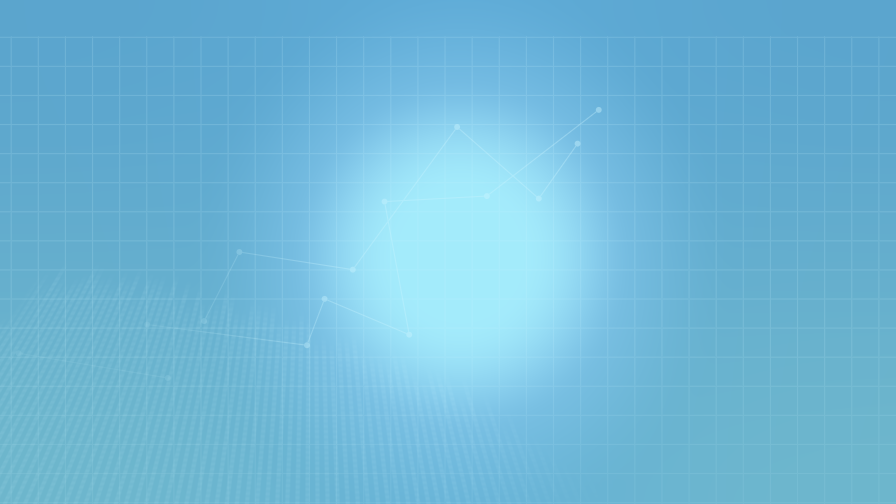
Give the GLSL for this background, as a Shadertoy shader.

```glsl
const vec3 SKY_TOP = vec3(0.355, 0.645, 0.805);
const vec3 SKY_BOTTOM = vec3(0.430, 0.715, 0.800);
const vec3 HAZE = vec3(0.380, 0.690, 0.870);
const vec3 HALO = vec3(0.520, 0.785, 0.925);
const vec3 CORE = vec3(0.640, 0.920, 0.985);
const vec3 INK = vec3(0.800, 0.960, 1.000);

const float DESIGN_ASPECT = 16.0 / 9.0;
const vec2 GLOW_CENTER = vec2(0.914, 0.490);
const vec2 GRID_ORIGIN = vec2(0.614, 0.926);
const vec2 GRID_CELL = vec2(0.0538, 0.0577);
const float GRID_WIDTH = 0.0022;
const float GRID_ALPHA = 0.16;
const vec2 FAN_APEX = vec2(0.620, 1.300);
const float FAN_STEP = 0.0154;
const float DASH_STEP = 0.0105;
const float FAN_ALPHA = 0.11;
const float LINK_WIDTH = 0.0022;
const float LINK_ALPHA = 0.34;
const float NODE_RADIUS = 0.0058;
const float NODE_ALPHA = 0.42;

// Three open chains; FIRST_END and SECOND_END are the last nodes of the first two
const int NODE_COUNT = 15;
const int FIRST_END = 5;
const int SECOND_END = 12;
const vec2 NODES[NODE_COUNT] = vec2[NODE_COUNT](
    vec2(0.405, 0.363), vec2(0.475, 0.500), vec2(0.700, 0.465),
    vec2(0.907, 0.748), vec2(1.069, 0.606), vec2(1.146, 0.715),
    vec2(1.188, 0.782), vec2(0.966, 0.611), vec2(0.763, 0.600),
    vec2(0.812, 0.336), vec2(0.644, 0.407), vec2(0.609, 0.315),
    vec2(0.292, 0.356), vec2(0.037, 0.299), vec2(0.333, 0.250));

float hash(float n) {
    return fract(sin(n * 12.9898) * 43758.5453);
}

// Coverage of a shape from its distance, softened by one pixel
float cover(float dist, float radius, float pixel) {
    return clamp((radius - dist) / pixel + 0.5, 0.0, 1.0);
}

// Coverage of a thin line, dimmed when narrower than a pixel
float stroke(float dist, float width, float pixel) {
    float drawn = max(width, pixel);
    return cover(dist, 0.5 * drawn, pixel) * width / drawn;
}

float segmentDistance(vec2 p, vec2 a, vec2 b) {
    vec2 pa = p - a, ba = b - a;
    return length(pa - ba * clamp(dot(pa, ba) / dot(ba, ba), 0.0, 1.0));
}

vec3 background(vec2 p) {
    vec3 color = mix(SKY_BOTTOM, SKY_TOP, smoothstep(0.0, 1.0, p.y));
    float haze = (p.x - GLOW_CENTER.x) / 0.45;
    color = mix(color, HAZE, 0.55 * exp(-haze * haze));
    float d = length((p - GLOW_CENTER) * vec2(1.0, 0.96));
    color = mix(color, HALO, 1.0 - smoothstep(0.14, 0.55, d));
    return mix(color, CORE, 1.0 - smoothstep(0.12, 0.34, d));
}

float gridMask(vec2 p, float pixel) {
    vec2 cell = (p - GRID_ORIGIN) / GRID_CELL;
    vec2 dist = abs(fract(cell + 0.5) - 0.5) * GRID_CELL;
    float line = max(stroke(dist.x, GRID_WIDTH, pixel), stroke(dist.y, GRID_WIDTH, pixel));
    float below = cover(p.y, GRID_ORIGIN.y + GRID_WIDTH, pixel);
    return line * below * mix(0.55, 1.0, smoothstep(0.0, 0.4, p.y));
}

// Dashed rays that fan out from a high apex, under a ragged slope
float fanMask(vec2 p, float pixel) {
    float depth = FAN_APEX.y - p.y;
    float ray = (p.x - FAN_APEX.x) / (depth * FAN_STEP);
    float dist = abs(fract(ray) - 0.5) * FAN_STEP * depth;
    float line = cover(dist, 0.0042, max(pixel, 0.003));
    float top = 0.47 - 0.28 * p.x * p.x - 0.10 * (1.0 - smoothstep(0.0, 0.10, p.x));
    top += 0.05 * (hash(floor(ray)) - 0.5);
    float fade = smoothstep(0.0, 0.05, top - p.y);
    float dash = 0.8 + 0.2 * cos(6.2832 * (p.y / DASH_STEP + hash(floor(ray) + 7.0)));
    return line * fade * dash * (1.0 - smoothstep(0.85, 1.25, p.x));
}

float networkMask(vec2 p, float pixel) {
    float mask = 0.0;
    for (int i = 0; i < NODE_COUNT; i++) {
        mask = max(mask, NODE_ALPHA * cover(length(p - NODES[i]), NODE_RADIUS, pixel));
        if (i == FIRST_END || i == SECOND_END || i == NODE_COUNT - 1) continue;
        float dist = segmentDistance(p, NODES[i], NODES[i + 1]);
        mask = max(mask, LINK_ALPHA * stroke(dist, LINK_WIDTH, pixel));
    }
    // Chains grow faint toward the lower left
    return mask * mix(0.25, 1.0, smoothstep(0.25, 0.75, p.x));
}

void mainImage(out vec4 fragColor, in vec2 fragCoord) {
    vec2 p = fragCoord / iResolution.xy * vec2(DESIGN_ASPECT, 1.0);
    float pixel = 1.0 / iResolution.y;

    vec3 color = background(p);
    color = mix(color, INK, FAN_ALPHA * fanMask(p, pixel));
    color = mix(color, INK, GRID_ALPHA * gridMask(p, pixel));
    color = mix(color, INK, networkMask(p, pixel));
    fragColor = vec4(color, 1.0);
}
```
